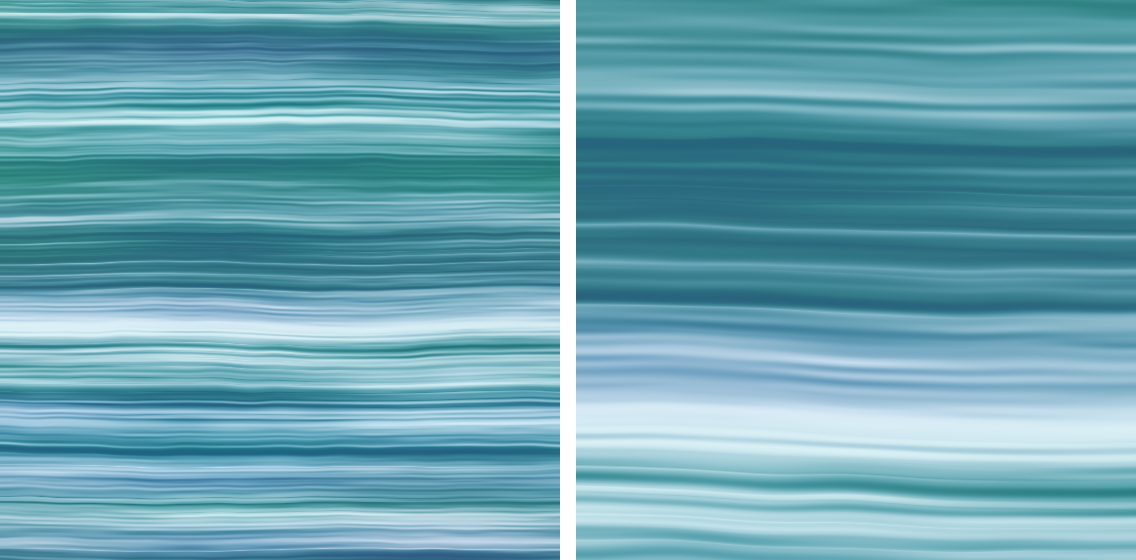
Left, the full canvas; right, a detail of the centre.
Reproduce this texture procedurally as a three.js fragment shader.

```glsl
// Draws long, gently wavy horizontal strands in sea blues, teals and pale ice tones.
// Octaves of noise stretched along x make one tone value, which runs through a colour
// ramp; slower noise shifts the hue, and thin contour lines add glints and creases.

varying vec2 vUv;

const int OCTAVES = 5;
const float BASE_BANDS = 11.0;     // broadest bands over the canvas height
const float BAND_GROWTH = 2.15;    // band count ratio between octaves
const float BASE_WEIGHT = 0.76;    // strength of the broadest bands
const float OCTAVE_FADE = 0.95;    // strength ratio between octaves
const float TONE_GAIN = 2.5;       // contrast before the ramp
const float TONE_SHIFT = 0.0;      // positive is lighter overall
const float ROW_SHARE = 0.85;      // part of a strand constant along x
const float DRIFT_SHARE = 0.36;    // part of a strand that changes along x
const float SWELL = 0.007;         // height of the long waves
const float RIPPLE = 0.0016;       // height of the short waves
const float GLINT = 0.75;
const float CREASE = 0.6;
const float GRAIN = 0.2;

const vec3 ABYSS = vec3(0.14, 0.39, 0.49);
const vec3 DEEP  = vec3(0.175, 0.475, 0.535);
const vec3 SEA   = vec3(0.27, 0.56, 0.63);
const vec3 LAGOON = vec3(0.39, 0.65, 0.72);
const vec3 MIST  = vec3(0.54, 0.74, 0.80);
const vec3 ICE   = vec3(0.70, 0.84, 0.89);
const vec3 FOAM  = vec3(0.86, 0.95, 0.97);
const vec3 TEAL_TINT = vec3(-0.015, 0.06, -0.04);
const vec3 GREY_TINT = vec3(0.05, -0.012, -0.02);
const float PALE_TINT = 0.3;       // how much of the teal tint the pale tones keep

float hash(vec2 p) {
  return fract(sin(dot(p, vec2(127.1, 311.7))) * 43758.5453);
}

// Smooth value noise from -1 to 1
float noise(vec2 p) {
  vec2 i = floor(p);
  vec2 f = fract(p);
  f = f * f * (3.0 - 2.0 * f);
  float low = mix(hash(i), hash(i + vec2(1.0, 0.0)), f.x);
  float high = mix(hash(i + vec2(0.0, 1.0)), hash(i + vec2(1.0, 1.0)), f.x);
  return 2.0 * mix(low, high, f.y) - 1.0;
}

// Bands that run the full width but change slowly on the way
float strand(vec2 p, float bands, float seed) {
  float y = p.y * bands + seed * 3.7;
  float row = noise(vec2(seed, y));
  float drift = noise(vec2(p.x * 2.5 + seed + 40.0, y));
  return ROW_SHARE * row + DRIFT_SHARE * drift;
}

// Thin line along the zero contour of a strand field
float contourLine(vec2 p, float bands, float seed) {
  float crest = 1.0 - min(abs(strand(p, bands, seed)), 1.0);
  return pow(crest, 6.0);
}

vec2 wave(vec2 p) {
  float swell = noise(vec2(p.x * 3.2, p.y * 5.0 + 9.0));
  float ripple = noise(vec2(p.x * 18.0, p.y * 24.0 + 31.0));
  return vec2(p.x, p.y + SWELL * swell + RIPPLE * ripple);
}

vec3 seaRamp(float t) {
  vec3 c = mix(ABYSS, DEEP, clamp(t / 0.12, 0.0, 1.0));
  c = mix(c, SEA, clamp((t - 0.12) / 0.21, 0.0, 1.0));
  c = mix(c, LAGOON, clamp((t - 0.33) / 0.22, 0.0, 1.0));
  c = mix(c, MIST, clamp((t - 0.55) / 0.22, 0.0, 1.0));
  c = mix(c, ICE, clamp((t - 0.77) / 0.16, 0.0, 1.0));
  return mix(c, FOAM, clamp((t - 0.93) / 0.07, 0.0, 1.0));
}

void main() {
  vec2 p = wave(vUv);

  // Fine strands are stronger in some zones and calm in others
  float busy = 1.0 + 0.5 * strand(p, 14.0, 21.0);
  float tone = 0.0;
  float bands = BASE_BANDS;
  float weight = BASE_WEIGHT;
  for (int i = 0; i < OCTAVES; i++) {
    float zone = i < 2 ? 1.0 : busy;
    tone += weight * zone * strand(p, bands, float(i) + 2.0);
    bands *= BAND_GROWTH;
    weight *= OCTAVE_FADE;
  }

  // Bright glints, dark creases and brushed grain
  float glintZone = smoothstep(0.0, 0.5, strand(p, 24.0, 11.0));
  float creaseZone = smoothstep(-0.1, 0.5, strand(p, 30.0, 13.0));
  tone += GLINT * glintZone * contourLine(p, 70.0, 15.0);
  tone -= CREASE * creaseZone * contourLine(p, 85.0, 17.0);
  tone += GRAIN * noise(vec2(p.x * 12.0, p.y * 240.0));

  // The logistic curve spreads the tones evenly over the ramp
  float level = 1.0 / (1.0 + exp(-TONE_GAIN * tone - TONE_SHIFT));
  vec3 color = seaRamp(level);

  // Hue wanders between teal and blue in the dark, and towards grey
  color += TEAL_TINT * strand(p, 17.0, 25.0) * mix(1.0, PALE_TINT, level);
  color += GREY_TINT * strand(p, 13.0, 29.0) * 0.6;

  gl_FragColor = vec4(clamp(color, 0.0, 1.0), 1.0);
}
```
